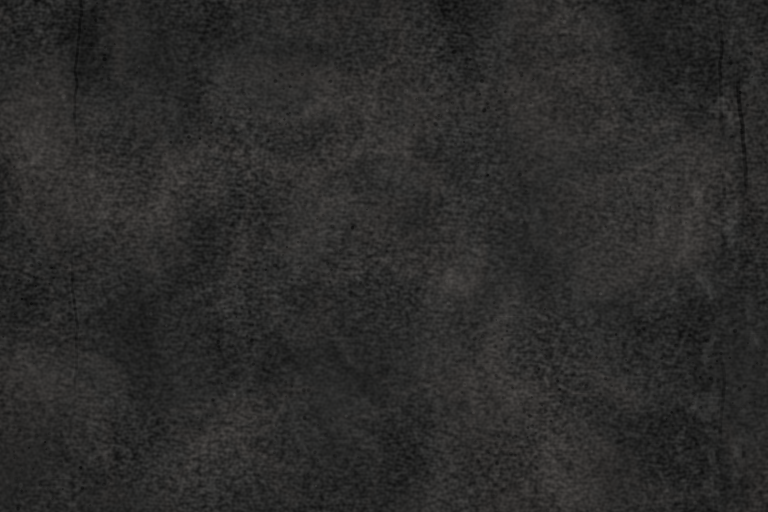
Reproduce this texture procedurally as a Shadertoy shader.

```glsl
// Dark weathered concrete: warped gradient-noise clouds with pale mottled rims,
// covered by fine woven grain, small pits, chalky specks and scratches, with
// a few wavering vertical cracks near the sides.

const float MEAN_TONE = 0.168;
const vec3 WARM_TINT = vec3(1.03, 0.995, 0.965);
const vec3 COOL_TINT = vec3(0.995, 1.0, 0.985);

float hash(vec2 p) {
    vec3 q = fract(vec3(p.xyx) * 0.1031);
    q += dot(q, q.yzx + 33.33);
    return fract((q.x + q.y) * q.z);
}

vec2 gradientAt(vec2 cell) {
    float angle = 6.2832 * hash(cell + 71.0);
    return vec2(cos(angle), sin(angle));
}

float gradientNoise(vec2 p) {
    vec2 i = floor(p), f = p - i;
    vec2 u = f * f * f * (f * (f * 6.0 - 15.0) + 10.0);
    vec2 e = vec2(1.0, 0.0);
    float a = dot(gradientAt(i), f);
    float b = dot(gradientAt(i + e.xy), f - e.xy);
    float c = dot(gradientAt(i + e.yx), f - e.yx);
    float d = dot(gradientAt(i + e.xx), f - e.xx);
    return mix(mix(a, b, u.x), mix(c, d, u.x), u.y);
}

vec2 turn(vec2 p, float angle) {
    float c = cos(angle), s = sin(angle);
    return vec2(c * p.x - s * p.y, s * p.x + c * p.y);
}

float fbm(vec2 p, int octaves) {
    float sum = 0.0, weight = 1.0;
    for (int i = 0; i < octaves; i++) {
        sum += weight * gradientNoise(p);
        p = turn(p, 0.65) * 2.03 + 17.3;
        weight *= 0.52;
    }
    return sum;
}

// Soft round dots, at most one per grid cell, with random place, size and strength.
float dots(vec2 p, float cells, float share, float maxRadius, float seed) {
    vec2 g = p * cells, home = floor(g);
    float cover = 0.0;
    for (int y = -1; y <= 1; y++)
    for (int x = -1; x <= 1; x++) {
        vec2 cell = home + vec2(x, y), key = cell + seed;
        vec2 centre = cell + vec2(hash(key + 3.1), hash(key + 8.7));
        float radius = maxRadius * mix(0.45, 1.0, hash(key + 15.3));
        float dist = length(g - centre) / cells;
        float present = step(hash(key), share) * mix(0.4, 1.0, hash(key + 21.9));
        cover = max(cover, present * (1.0 - smoothstep(radius * 0.4, radius, dist)));
    }
    return cover;
}

// Wavering upright line at x, broken up along its length.
float crack(vec2 p, float x, float width, float seed) {
    float wander = 0.022 * fbm(vec2(p.y * 4.0, seed), 4);
    float broken = smoothstep(-0.1, 0.25, gradientNoise(vec2(p.y * 3.0, seed + 9.5)));
    return broken * (1.0 - smoothstep(width * 0.3, width, abs(p.x - x - wander)));
}

// Short, thin horizontal scuffs.
float scuffs(vec2 p) {
    float streak = gradientNoise(vec2(p.x * 9.0, p.y * 120.0) + 40.7);
    return smoothstep(0.36, 0.6, streak);
}

void mainImage(out vec4 fragColor, in vec2 fragCoord) {
    vec2 p = fragCoord / iResolution.y;
    float aspect = iResolution.x / iResolution.y;
    vec2 uv = fragCoord / iResolution.xy;

    // Stained clouds and pale rims around the darker blotches
    vec2 warp = vec2(fbm(p * 3.0 + 5.2, 3), fbm(p * 3.0 + 31.7, 3));
    vec2 q = p + 0.13 * warp;
    float cloud = fbm(q * 3.1 + 12.4, 5);
    float mottle = fbm(q * 10.0 + 50.3, 4);
    float rim = 1.0 - smoothstep(0.0, 0.16, abs(fbm(q * 3.6 + 83.1, 4)));
    float drips = fbm(vec2(q.x * 13.0, q.y * 1.8) + 27.6, 3);

    float tone = MEAN_TONE + 0.062 * cloud + 0.032 * mottle;
    tone += 0.018 * (rim - 0.35) + 0.022 * drips;

    // Broad light fall-off towards the edges
    vec2 edge = 2.0 * uv - 1.0;
    tone += 0.012 - 0.022 * dot(edge * edge, edge * edge);

    // Fine grain, rougher in some patches, with a slight horizontal weave
    float roughness = 1.0 + 0.7 * gradientNoise(p * 5.0 + 61.2);
    float grain = 0.070 * gradientNoise(turn(p, 0.4) * 128.0);
    grain += 0.062 * gradientNoise(turn(p, 0.03) * vec2(62.0, 139.0) + 7.7);
    grain += 0.040 * gradientNoise(turn(p, 1.1) * 57.0 + 19.1);
    tone += grain * roughness;

    // Pits, specks and scuffs
    float worn = smoothstep(-0.3, 0.4, fbm(p * 4.0 + 91.4, 3));
    tone -= 0.060 * worn * dots(p, 62.0, 0.28, 0.0058, 11.0);
    tone += 0.050 * dots(p, 24.0, 0.10, 0.0065, 47.0);
    tone += 0.055 * dots(p, 5.0, 0.14, 0.0100, 83.0);
    tone += 0.026 * scuffs(p) * worn;

    // Chalky wear and cracks near the sides
    float chalkZone = 1.0 - smoothstep(0.02, 0.10, abs(uv.x - 0.92));
    tone += 0.055 * chalkZone * smoothstep(0.1, 0.55, fbm(p * vec2(22.0, 12.0), 4));
    tone -= 0.070 * crack(p, aspect * 0.970, 0.0060, 4.3);
    tone -= 0.045 * crack(p, aspect * 0.940, 0.0050, 18.6);
    tone -= 0.040 * crack(p, aspect * 0.100, 0.0040, 33.2);

    tone = clamp(tone, 0.055, 0.36);
    float warmth = smoothstep(-0.35, 0.45, cloud + 0.4 * (rim - 0.35));
    fragColor = vec4(tone * mix(COOL_TINT, WARM_TINT, warmth), 1.0);
}
```
